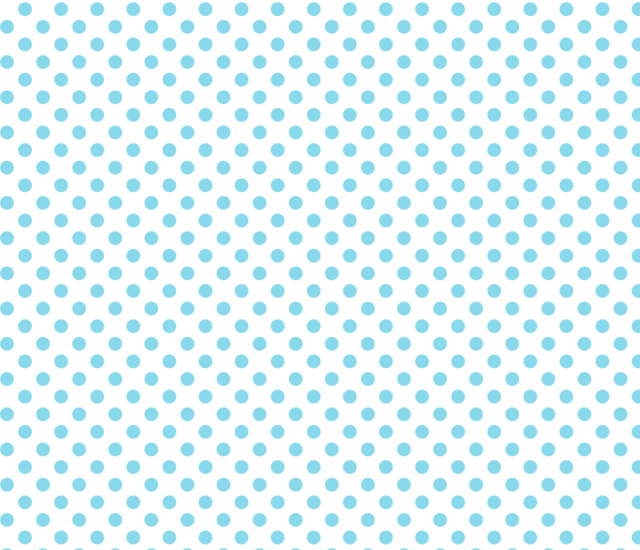
Write a Shadertoy shader that draws this pattern.

```glsl
// Lengths are fractions of the canvas height
const vec2 DOT_PERIOD = vec2(0.06562, 0.06404);
const vec2 FIRST_DOT = vec2(0.0455, 0.0227);
const float DOT_RADIUS = 0.0125;
const float EDGE_SOFTNESS = 0.0017;

const vec3 PAPER_WHITE = vec3(1.0);
const vec3 DOT_BLUE = vec3(0.53, 0.85, 0.92);

// Distance from p to the nearest centre of a rectangular lattice
float latticeDistance(vec2 p) {
    vec2 cell = fract(p / DOT_PERIOD + 0.5) - 0.5;
    return length(cell * DOT_PERIOD);
}

// Signed distance to dots on two lattices, staggered by half a period
float staggeredDots(vec2 p) {
    float mainRows = latticeDistance(p);
    float offsetRows = latticeDistance(p - 0.5 * DOT_PERIOD);
    return min(mainRows, offsetRows) - DOT_RADIUS;
}

void mainImage(out vec4 fragColor, in vec2 fragCoord) {
    vec2 p = fragCoord / iResolution.y - FIRST_DOT;

    // Keep the edge at least as wide as the pixel grid needs
    float edge = max(EDGE_SOFTNESS, 0.75 / iResolution.y);
    float coverage = 1.0 - smoothstep(-edge, edge, staggeredDots(p));

    fragColor = vec4(mix(PAPER_WHITE, DOT_BLUE, coverage), 1.0);
}
```
